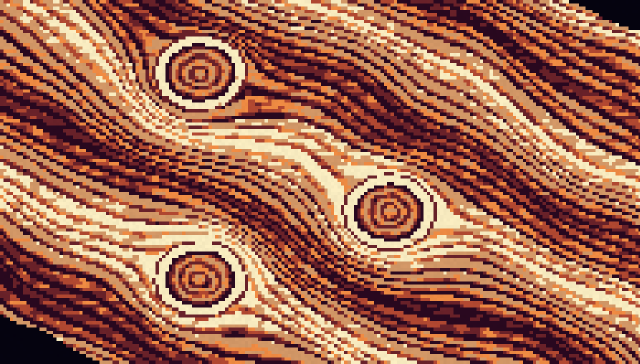
Give the GLSL for this texture, as a WebGL 2 fragment shader.

```glsl
#version 300 es
precision highp float;
// Chunky pixel-art wood grain: slanting light and dark bands, split into thin strands,
// flow around three ringed knots. A warped stream function gives the grain, and its
// tone is quantised to six colours on a coarse square grid.

#define ROWS 110.0                  // grid cells over the canvas height
#define BAND_PERIOD 0.36            // spacing of the broad light bands
#define BAND_CENTRE 0.5
#define STRANDS 32.0                // thin strands per canvas height
#define WARP 0.12                   // waviness of the grain
#define KNOT_SIZE vec2(0.122, 0.1)  // radii of a knot with its pale rim
#define ACROSS vec2(0.447, 0.894)   // direction across the grain
#define LOG_EDGES vec2(0.125, 1.59) // extent of the wood across the grain

uniform vec2 u_resolution;
out vec4 fragColor;

const float TAU = 6.28319;
const int KNOTS = 3;

float hash(vec2 p) {
    vec3 q = fract(p.xyx * 0.1031);
    q += dot(q, q.yzx + 33.33);
    return fract((q.x + q.y) * q.z);
}

float cornerSlope(vec2 corner, vec2 offset) {
    float angle = TAU * hash(corner);
    return dot(vec2(cos(angle), sin(angle)), offset);
}

// Gradient noise, roughly -0.7 to 0.7.
float noise(vec2 p) {
    vec2 i = floor(p), f = p - i;
    vec2 w = f * f * f * (f * (f * 6.0 - 15.0) + 10.0);
    vec2 e = vec2(0.0, 1.0);
    float low = mix(cornerSlope(i, f), cornerSlope(i + e.yx, f - e.yx), w.x);
    float high = mix(cornerSlope(i + e.xy, f - e.xy), cornerSlope(i + e.yy, f - e.yy), w.x);
    return mix(low, high, w.y);
}

// Undisturbed stream function: constant along the grain.
float baseFlow(vec2 p) {
    return dot(ACROSS, p) + WARP * noise(p * 2.2 + 17.3);
}

// Knots alternate between two columns on the way down.
vec2 knotCentre(int i) {
    float k = float(i), odd = mod(k, 2.0);
    return vec2(0.55 + 0.52 * odd, 0.8 - 0.283 * k - 0.1 * odd);
}

// Pale rim, dark outline and wobbly inner rings; d is 1 at the outer edge.
float knotTone(vec2 q, float d, float dash) {
    float rings = 0.42 + 0.22 * sin(d * 25.0 + 2.5 * noise(q * 2.5 + 9.0)) + 0.2 * noise(q * 5.0);
    float tone = mix(rings, 0.04, step(0.7, d));
    tone = mix(tone, 0.88 + 0.5 * dash, step(0.79, d));
    return mix(tone, 0.26, step(1.0, d));
}

// Brightness of the wood at a point; below -0.9 means outside the log.
float woodTone(vec2 p, vec2 cell) {
    float dash = 0.28 * noise(cell * vec2(0.17, 0.73) + 0.5);
    float edge = dot(ACROSS, p) + 0.025 * noise(p * 7.0);
    if (edge < LOG_EDGES.x || edge > LOG_EDGES.y) return -1.0;

    // Bend the grain around every knot
    float base = baseFlow(p), flow = base, nearKnot = 0.0;
    for (int i = 0; i < KNOTS; i++) {
        vec2 c = knotCentre(i);
        vec2 q = (p - c) / KNOT_SIZE;
        float d = length(q) * (1.0 + 0.06 * noise(q * 1.3 + float(i) * 5.7));
        if (d < 1.07) return knotTone(q + float(i) * 11.0, d, dash);
        flow -= (base - baseFlow(c)) / (d * d);
        nearKnot = max(nearKnot, 1.0 - smoothstep(1.0, 1.9, d));
    }

    // Broad bands
    float along = dot(p, vec2(ACROSS.y, -ACROSS.x));
    float band = 0.5 + 0.5 * cos(TAU * (flow - BAND_CENTRE) / BAND_PERIOD);
    float tone = 0.18 + 0.56 * band + 0.15 * nearKnot;

    // Strands: lit on the upper side, closed by a dark groove below
    float phase = flow * STRANDS + 0.9 * noise(vec2(along * 2.5, flow * 11.0));
    float strand = floor(phase), f = fract(-phase);
    tone += 0.17 - 0.12 * f - 0.42 * smoothstep(0.5, 0.8, f);
    tone += 0.2 * (hash(vec2(strand, 3.0)) - 0.5);
    tone += 0.26 * noise(vec2(along * 4.0, strand * 7.37 + 0.5));
    return tone + dash;
}

vec3 palette(float t) {
    vec3 c = vec3(0.02, 0.01, 0.06);
    c = mix(c, vec3(0.16, 0.03, 0.12), step(-0.9, t));
    c = mix(c, vec3(0.41, 0.13, 0.16), step(0.17, t));
    c = mix(c, vec3(0.69, 0.28, 0.19), step(0.34, t));
    c = mix(c, vec3(0.93, 0.54, 0.26), step(0.45, t));
    c = mix(c, vec3(0.82, 0.59, 0.40), step(0.55, t));
    return mix(c, vec3(0.97, 0.92, 0.75), step(0.81, t));
}

void main() {
    // Four samples per fragment smooth the cell edges
    vec3 sum = vec3(0.0);
    for (int i = 0; i < 4; i++) {
        vec2 offset = vec2(i & 1, i >> 1) * 0.5 - 0.25;
        vec2 cell = floor((gl_FragCoord.xy + offset) / u_resolution.y * ROWS);
        float grit = 0.04 * (hash(cell + 41.0) - 0.5);
        sum += palette(woodTone((cell + 0.5) / ROWS, cell)) * (1.0 + grit);
    }
    fragColor = vec4(sum * 0.25, 1.0);
}
```
